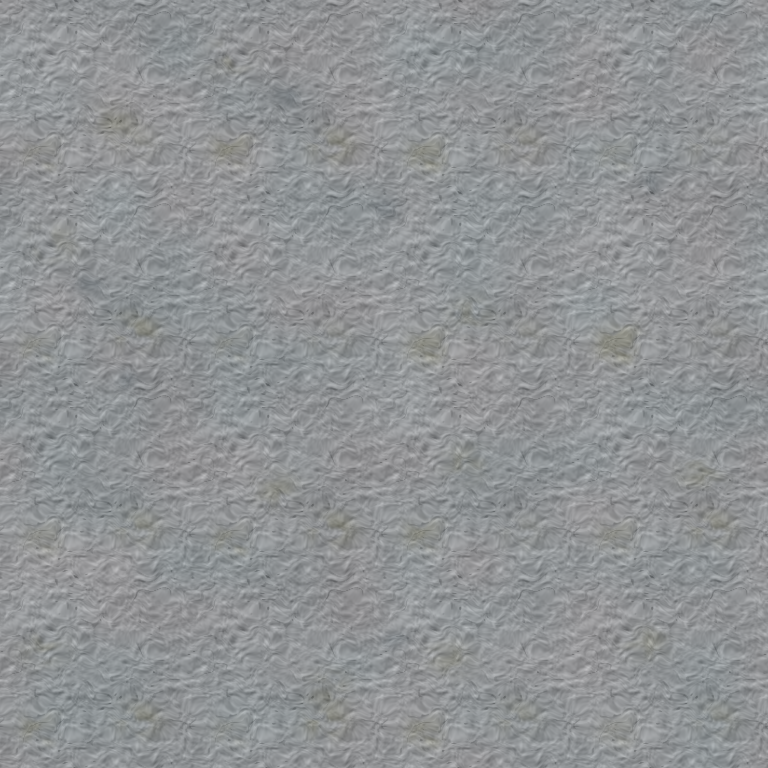
Give the GLSL for this texture, as a Shadertoy shader.

```glsl
// Weathered grey concrete: four by four repeats of fine pitted grain with ochre stains and dark smudges.

#define REPEATS 4.0
#define BASE_COLOR vec3(0.577, 0.588, 0.597)
#define STAIN_COLOR vec3(0.525, 0.525, 0.475)
#define SMUDGE_COLOR vec3(0.43, 0.46, 0.48)
#define RELIEF 0.25
#define MOTTLE 0.09
#define PIT_DEPTH 0.13
#define CRACK_DEPTH 0.07
#define STAIN_STRENGTH 0.75
#define SMUDGES 6

float hash(vec2 p) {
    return fract(sin(dot(p, vec2(127.1, 311.7))) * 43758.5453);
}

vec2 hash2(vec2 p) {
    return vec2(hash(p), hash(p + 57.3));
}

// Value noise that wraps after one unit of uv
float noise(vec2 uv, vec2 cells, float seed) {
    vec2 p = uv * cells;
    vec2 i = floor(p);
    vec2 f = fract(p);
    f = f * f * (3.0 - 2.0 * f);
    vec2 a = mod(i, cells) + seed;
    vec2 b = mod(i + 1.0, cells) + seed;
    return mix(mix(hash(a), hash(vec2(b.x, a.y)), f.x),
               mix(hash(vec2(a.x, b.y)), hash(b), f.x), f.y);
}

// Rough surface, with grains wider than they are tall
float height(vec2 uv) {
    float sum = 0.0;
    float weight = 0.5;
    vec2 cells = vec2(23.0, 31.0);
    for (int octave = 0; octave < 3; octave++) {
        sum += weight * noise(uv, cells, 3.0 + float(octave) * 11.0);
        weight *= 0.62;
        cells = floor(cells * 1.9);
    }
    return sum;
}

// Two steady stains in each repeat, and a stray one in some of them
float stains(vec2 uv, vec2 tile, float breakup) {
    float total = 0.0;
    for (int k = 0; k < 3; k++) {
        float n = float(k);
        vec2 key = tile + n * 17.0 + 5.0;
        vec2 jitter = hash2(key) - 0.5;
        vec2 center = vec2(0.71 - 0.48 * n, 0.255 - 0.055 * n) + 0.06 * jitter;
        float strength = 0.3 + 0.7 * hash(key + 31.0);
        if (k == 2) {
            center = 0.5 + 0.6 * jitter;
            strength = step(0.6, strength) * 0.6;
        }
        vec2 d = (uv - center) / vec2(0.11, 0.085);
        total += strength * exp(-dot(d, d));
    }
    return clamp(total * smoothstep(0.2, 0.75, breakup) * 1.3, 0.0, 1.0);
}

// Small dark spots scattered over the whole surface
float smudges(vec2 canvas) {
    float total = 0.0;
    for (int k = 0; k < SMUDGES; k++) {
        vec2 center = hash2(vec2(float(k) * 3.7 + 1.0, 8.0));
        vec2 d = (canvas - center) / vec2(0.016, 0.013);
        total += exp(-dot(d, d));
    }
    return min(total, 1.0);
}

void mainImage(out vec4 fragColor, in vec2 fragCoord) {
    vec2 canvas = fragCoord / iResolution.xy;
    vec2 tile = floor(canvas * REPEATS);
    vec2 uv = fract(canvas * REPEATS);

    // Bend the grain so that no lattice shows
    vec2 bend = vec2(noise(uv, vec2(14.0), 41.0), noise(uv, vec2(14.0), 73.0)) - 0.5;
    vec2 grainUv = uv + 0.045 * bend;

    // Grain lit from the upper left
    float surface = height(grainUv);
    float slope = surface - height(grainUv + vec2(-0.009, 0.015));
    float shade = RELIEF * slope + 0.08 * (surface - 0.57);

    // Soft mottling: part repeats, part drifts across the canvas
    float patches = noise(grainUv, vec2(7.0, 9.0), 19.0);
    float drift = 0.6 * noise(canvas, vec2(6.0, 8.0), 29.0)
                + 0.4 * noise(canvas, vec2(19.0, 23.0), 37.0);
    shade += MOTTLE * (0.4 * patches + 0.6 * drift - 0.5);

    // Pits and short hairline cracks
    float pits = smoothstep(0.8, 0.97, noise(grainUv, vec2(37.0, 49.0), 53.0));
    shade -= PIT_DEPTH * pits * smoothstep(0.35, 0.75, noise(uv, vec2(9.0, 11.0), 61.0));
    float vein = abs(noise(grainUv, vec2(13.0, 19.0), 67.0) - 0.5);
    float crackArea = smoothstep(0.6, 0.8, noise(uv, vec2(11.0, 13.0), 79.0));
    shade -= CRACK_DEPTH * crackArea * (1.0 - smoothstep(0.02, 0.07, vein));

    // Colour: cool and warm drift, stains, smudges, then shading
    vec3 color = BASE_COLOR;
    color += (noise(canvas, vec2(13.0, 15.0), 83.0) - 0.5) * vec3(-0.022, 0.004, 0.008);
    float breakup = 0.6 * noise(grainUv, vec2(16.0, 22.0), 89.0) + 0.4 * drift;
    color = mix(color, STAIN_COLOR, STAIN_STRENGTH * stains(uv, tile, breakup));
    color = mix(color, SMUDGE_COLOR, 0.5 * smudges(canvas + 0.01 * bend));
    fragColor = vec4(clamp(color + shade, 0.0, 1.0), 1.0);
}
```
